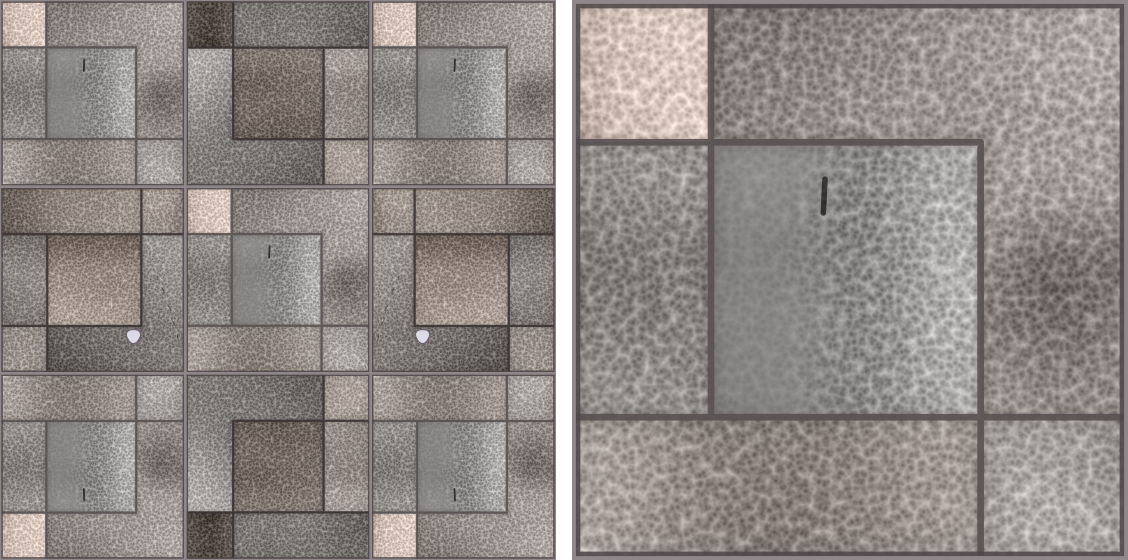
Left: the whole. Right: its middle third, enlarged.
This pattern is drawn by a Shadertoy shader. Its source:

```glsl
// Brushed metal mosaic: a 3 x 3 grid of tiles in three finishes, mirrored or turned.
// Each tile is cut into six plates around a square; plates get a three-stop sheen,
// cellular grain and layered-sine clouding, then dark seams, frames and small marks.

const int SATIN = 0, BRONZE = 1, STONE = 2;

// Per plate: sheen at start, middle and end, then warmth.
// Order: corner square, top strip, centre, right plate, L-shape, opposite square.
const vec4 SATIN_SHEEN[6] = vec4[6](
    vec4(.62, .66, .63, .03), vec4(.63, .51, .64, .05), vec4(.72, .54, .51, .01),
    vec4(.61, .50, .60, .02), vec4(.60, .64, .49, .04), vec4(.83, .80, .73, .10));
const vec4 BRONZE_SHEEN[6] = vec4[6](
    vec4(.36, .30, .40, .05), vec4(.45, .51, .42, .02), vec4(.41, .43, .49, .06),
    vec4(.56, .55, .65, .05), vec4(.72, .50, .42, .02), vec4(.60, .64, .62, .06));
const vec4 STONE_SHEEN[6] = vec4[6](
    vec4(.50, .60, .62, .06), vec4(.60, .54, .40, .06), vec4(.63, .58, .41, .07),
    vec4(.50, .56, .47, .03), vec4(.65, .50, .35, .03), vec4(.57, .60, .57, .05));

vec2 hash2(vec2 p) {
    vec3 q = fract(p.xyx * vec3(.1031, .1030, .0973));
    q += dot(q, q.yzx + 33.33);
    return fract((q.xx + q.yz) * q.zy);
}

// Distance to the nearest scattered point
float cellular(vec2 p) {
    vec2 cell = floor(p), f = p - cell;
    float nearest = 2.0;
    for (int y = -1; y <= 1; y++)
        for (int x = -1; x <= 1; x++) {
            vec2 o = vec2(x, y);
            vec2 d = o + hash2(cell + o) - f;
            nearest = min(nearest, dot(d, d));
        }
    return sqrt(nearest);
}

// Slow clouding from layered sines, about -1 to 1
float clouds(vec2 p, float phase) {
    float sum = 0.0, amp = .5;
    for (int i = 0; i < 4; i++) {
        sum += amp * sin(p.x + phase + 1.3 * sin(p.y)) * cos(p.y - phase);
        p = mat2(1.5, 1.1, -1.1, 1.5) * p;
        amp *= .6;
    }
    return sum;
}

float segment(vec2 p, vec2 a, vec2 b) {
    vec2 d = b - a;
    return length(p - a - d * clamp(dot(p - a, d) / dot(d, d), 0.0, 1.0));
}

float stroke(float dist, float halfWidth, float px) {
    return 1.0 - smoothstep(halfWidth - .6 * px, halfWidth + .6 * px, dist);
}

// Cuts hold left, right, low and high seam positions
int plateAt(vec2 p, vec4 cut) {
    if (p.y > cut.w) return p.x < cut.x ? 0 : 1;
    if (p.x > cut.y) return p.y > cut.z ? 3 : 5;
    return (p.x > cut.x && p.y > cut.z) ? 2 : 4;
}

float seamDistance(vec2 p, vec4 cut) {
    float d = segment(p, vec2(cut.x, cut.z), vec2(cut.x, 1));
    d = min(d, segment(p, vec2(cut.y, 0), vec2(cut.y, cut.w)));
    d = min(d, segment(p, vec2(0, cut.w), vec2(1, cut.w)));
    return min(d, segment(p, vec2(cut.x, cut.z), vec2(1, cut.z)));
}

// Position along the sheen of a plate, 0 to 1
float sheenAxis(vec2 p, vec4 cut, int plate, int style) {
    if (plate == 0) return p.x / cut.x;
    if (plate == 1) return (p.x - cut.x) / (1.0 - cut.x);
    if (plate == 4) return (p.x - p.y) / 1.5 + .5;
    if (plate == 5) return (p.x - cut.y) / (1.0 - cut.y);
    if (plate == 2 && style == SATIN) return (p.x - cut.x) / (cut.y - cut.x);
    return (p.y - cut.z) / (cut.w - cut.z);
}

vec3 metal(vec2 p, vec4 cut, int style) {
    int plate = plateAt(p, cut);
    vec4 sheen = style == SATIN ? SATIN_SHEEN[plate]
               : style == BRONZE ? BRONZE_SHEEN[plate] : STONE_SHEEN[plate];
    float seed = float(style) * 71.0, cloud = clouds(p * 7.0, seed + float(plate));
    float t = sheenAxis(p, cut, plate, style) + .08 * cloud;
    float tone = mix(mix(sheen.x, sheen.y, smoothstep(0.0, .5, t)), sheen.z, smoothstep(.5, 1.0, t));
    float grain = .65 * cellular(p * 60.0 + seed) + .35 * cellular(p * 105.0 + seed + 9.0) - .45;
    float rough = (style == SATIN && plate == 2) ? mix(.45, .12, smoothstep(.4, .8, t)) : .42;
    tone += .05 * cloud + grain * rough;
    if (style == SATIN && plate == 4) tone -= .15 * exp(-dot(p - vec2(.12, .52), p - vec2(.12, .52)) * 45.0);
    return tone + sheen.w * vec3(.6, -.1, -.5);
}

vec3 tileColor(vec2 p, int style, float px) {
    vec2 sides = style == SATIN ? vec2(.265, .75) : style == BRONZE ? vec2(.258, .746) : vec2(.237, .745);
    vec4 cut = vec4(sides, .254, .745);
    vec3 color = metal(p, cut, style);
    // Scratches, cracks and pale spots
    if (style == SATIN)
        color *= 1.0 - .6 * stroke(segment(p, vec2(.545, .32), vec2(.548, .38)), .005, px);
    if (style == STONE) {
        float crack = segment(p + .006 * sin(p.yx * 60.0), vec2(.15, .52), vec2(.02, .15));
        color *= 1.0 - .35 * stroke(crack, .003, px) * smoothstep(-.5, .5, sin(p.y * 75.0));
        vec2 q = p - vec2(.28, .20);
        float spot = length(q) - .003 * sin(3.0 * atan(q.y, q.x));
        color = mix(color, vec3(.42, .40, .42), stroke(spot, .041, px));
        color = mix(color, vec3(.87, .86, .91), stroke(spot, .034, px));
        color = mix(color, vec3(.87, .86, .91), stroke(length(p - vec2(1, .61)), .018, px));
    }
    // Seams with soft shade, then the double-line frame
    float seam = seamDistance(p, cut);
    vec2 border = min(p, 1.0 - p);
    float edge = min(border.x, border.y);
    color *= 1.0 - .16 * exp(-seam * 70.0) - .10 * exp(-edge * 50.0);
    vec3 seamColor = style == SATIN ? vec3(.35, .32, .32) : vec3(.23, .20, .20);
    color = mix(color, seamColor, .9 * stroke(seam, .006, px));
    color = mix(color, vec3(.56, .53, .54), stroke(edge, .008, px));
    return mix(color, vec3(.30, .27, .28), .85 * stroke(abs(edge - .011), .004, px));
}

void mainImage(out vec4 fragColor, in vec2 fragCoord) {
    vec2 grid = fragCoord / iResolution.xy * 3.0;
    ivec2 id = ivec2(floor(grid));
    vec2 p = fract(grid);
    bool middleColumn = id.x == 1, middleRow = id.y == 1;
    int style = middleColumn == middleRow ? SATIN : middleRow ? STONE : BRONZE;
    if (id.y == 0) p.y = 1.0 - p.y;
    if (style == STONE && id.x == 0) p.x = 1.0 - p.x;
    if (style == SATIN) p = 1.0 - p;
    fragColor = vec4(clamp(tileColor(p, style, 3.0 / iResolution.y), 0.0, 1.0), 1.0);
}
```
